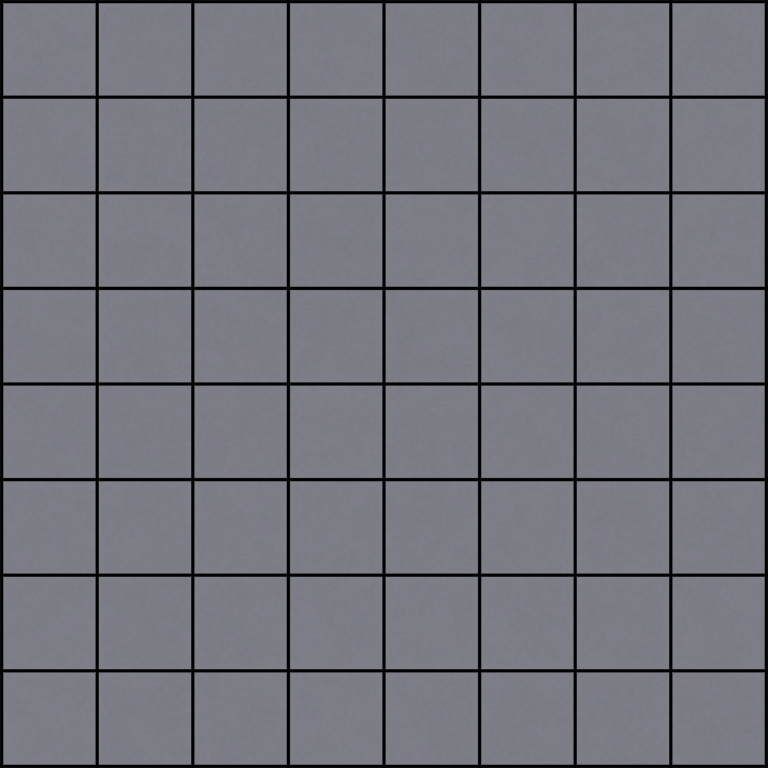
A WebGL 1 fragment shader for this pattern:

```glsl
precision highp float;

uniform vec2 u_resolution;

const float TILES = 8.0;
const float LINE_WIDTH = 0.0042;
const float EDGE_SOFTNESS = 1.25;    // in pixels
const float GRAIN_CELLS = 256.0;
const float MOTTLE_CELLS = 40.0;
const float GRAIN_AMOUNT = 0.014;
const float MOTTLE_AMOUNT = 0.007;
const float TILE_VARIATION = 0.004;
const float RIM_WIDTH = 0.003;
const float RIM_LIGHT = 0.012;
const vec3 WARM_GREY = vec3(0.492, 0.488, 0.528);
const vec3 COOL_GREY = vec3(0.482, 0.490, 0.522);
const vec3 LINE_COLOR = vec3(0.002, 0.002, 0.008);

float hash(vec2 p) {
    vec3 q = fract(vec3(p.xyx) * 0.1031);
    q += dot(q, q.yzx + 33.33);
    return fract((q.x + q.y) * q.z);
}

float valueNoise(vec2 p) {
    vec2 cell = floor(p);
    vec2 f = fract(p);
    f = f * f * (3.0 - 2.0 * f);
    float low = mix(hash(cell), hash(cell + vec2(1.0, 0.0)), f.x);
    float high = mix(hash(cell + vec2(0.0, 1.0)), hash(cell + vec2(1.0)), f.x);
    return mix(low, high, f.y);
}

// Nearly uniform grey with faint grain and tint drift
vec3 tileColor(vec2 uv, vec2 tile) {
    float grain = valueNoise(uv * GRAIN_CELLS) - 0.5;
    float mottle = valueNoise(uv * MOTTLE_CELLS + 17.0) - 0.5;
    float tint = valueNoise(uv * MOTTLE_CELLS * 2.0 + 71.0);
    float shade = grain * GRAIN_AMOUNT + mottle * MOTTLE_AMOUNT
                + (hash(tile + 5.0) - 0.5) * TILE_VARIATION;
    return mix(COOL_GREY, WARM_GREY, tint) + shade;
}

void main() {
    vec2 uv = gl_FragCoord.xy / u_resolution;
    vec2 pixel = 1.0 / u_resolution;

    // The outer lines lie fully inside the canvas
    float pitch = (1.0 - LINE_WIDTH) / TILES;
    vec2 grid = (uv - 0.5 * LINE_WIDTH) / pitch;
    vec2 lineDistance = abs(fract(grid + 0.5) - 0.5) * pitch;
    vec2 edge = lineDistance - 0.5 * LINE_WIDTH;

    vec3 color = tileColor(uv, floor(grid));

    // Faint light rim beside the lines
    float rimDistance = max(min(edge.x, edge.y), 0.0);
    color += RIM_LIGHT * exp(-rimDistance / RIM_WIDTH);

    // Antialiased grid lines
    vec2 coverage = clamp(0.5 - edge / (pixel * EDGE_SOFTNESS), 0.0, 1.0);
    color = mix(color, LINE_COLOR, max(coverage.x, coverage.y));

    gl_FragColor = vec4(color, 1.0);
}
```
